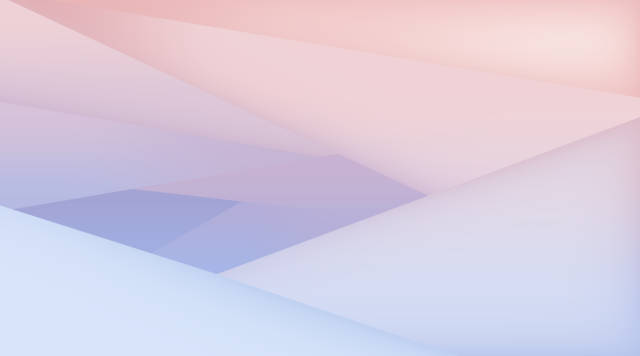
Give the GLSL for this background, as a WebGL 2 fragment shader.

```glsl
#version 300 es
precision highp float;
// Overlapping translucent paper sheets, fading from salmon pink down to pale blue.
uniform vec2 u_resolution;
out vec4 fragColor;

// Signed distance to the line a-b in canvas heights, positive above it (a lies left of b).
float lineDist(vec2 p, vec2 a, vec2 b) {
  vec2 aspect = vec2(u_resolution.x / u_resolution.y, 1.0);
  vec2 dir = normalize((b - a) * aspect);
  vec2 rel = (p - a) * aspect;
  return dir.x * rel.y - dir.y * rel.x;
}

// Antialiased coverage of the positive side.
float cover(float d) {
  float px = 0.8 / u_resolution.y;
  return smoothstep(-px, px, d);
}

// Soft shade that is strongest on the edge and fades with distance.
float shade(float d, float width) {
  return exp(-max(d, 0.0) / width);
}

void main() {
  vec2 p = gl_FragCoord.xy / u_resolution;

  float ribbon = lineDist(p, vec2(0.078, 1.0), vec2(1.0, 0.725));
  float diagonal = lineDist(p, vec2(0.013, 1.0), vec2(0.668, 0.451));
  float leftFold = lineDist(p, vec2(0.0, 0.714), vec2(0.501, 0.559));
  float valley = lineDist(p, vec2(0.023, 0.413), vec2(0.501, 0.559));
  float blueTop = lineDist(p, vec2(0.208, 0.469), vec2(0.378, 0.434));
  float crease = lineDist(p, vec2(0.237, 0.289), vec2(0.378, 0.434));
  float rightSheet = lineDist(p, vec2(0.339, 0.230), vec2(1.0, 0.671));
  float floorEdge = max(lineDist(p, vec2(0.0, 0.423), vec2(0.339, 0.230)),
                        lineDist(p, vec2(0.339, 0.230), vec2(0.716, 0.0)));

  // Left wedge, darkening towards its lower fold
  vec3 col = mix(vec3(0.87, 0.785, 0.85), vec3(0.93, 0.82, 0.84), smoothstep(0.68, 0.97, p.y));
  col = mix(col, vec3(0.80, 0.71, 0.81), 0.75 * shade(leftFold, 0.05));

  // Lilac layer under the fold
  vec3 lilac = mix(vec3(0.71, 0.73, 0.89), vec3(0.84, 0.76, 0.85), smoothstep(0.41, 0.70, p.y));
  lilac = mix(lilac, vec3(0.78, 0.71, 0.83), smoothstep(0.1, 0.45, p.x));
  col = mix(col, lilac, cover(-leftFold));

  // Mauve valley
  vec3 mauve = mix(vec3(0.71, 0.69, 0.85), vec3(0.78, 0.70, 0.82), smoothstep(0.33, 0.54, p.y));
  col = mix(col, mauve, cover(-valley));

  // Blue facets, split by a crease and dissolving to the right
  vec3 deepBlue = mix(vec3(0.63, 0.68, 0.88), vec3(0.64, 0.64, 0.83), smoothstep(0.28, 0.47, p.y));
  vec3 softBlue = mix(vec3(0.65, 0.71, 0.90), vec3(0.70, 0.68, 0.85), smoothstep(0.23, 0.43, p.y));
  vec3 facet = mix(deepBlue, softBlue, cover(-crease));
  float dissolve = 1.0 - smoothstep(0.36, 0.56, p.x);
  col = mix(col, facet, cover(-blueTop) * cover(-valley) * dissolve);

  // Broad pink sheet above the diagonal
  vec3 pink = mix(vec3(0.90, 0.83, 0.88), vec3(0.94, 0.825, 0.84), smoothstep(0.45, 0.75, p.y));
  pink = mix(pink, vec3(0.88, 0.66, 0.68), 1.0 - smoothstep(0.0, 0.36, p.x));
  vec3 diagonalShade = mix(vec3(0.78, 0.69, 0.81), vec3(0.88, 0.73, 0.76), smoothstep(0.48, 0.90, p.y));
  pink = mix(pink, diagonalShade, 0.65 * shade(diagonal, 0.05));
  col = mix(col, pink, cover(diagonal));

  // Salmon ribbon with a bright glow near its right end
  vec3 salmon = mix(vec3(0.88, 0.66, 0.67), vec3(0.95, 0.80, 0.80), smoothstep(0.06, 0.48, p.x));
  vec2 toGlow = (p - vec2(0.92, 0.88)) / vec2(0.30, 0.12);
  salmon = mix(salmon, vec3(0.97, 0.89, 0.88), exp(-dot(toGlow, toGlow)));
  salmon = mix(salmon, vec3(0.92, 0.75, 0.76), 0.4 * shade(ribbon, 0.04));
  salmon = mix(salmon, vec3(0.93, 0.73, 0.73), 0.5 * shade(1.0 - p.y, 0.04));
  salmon = mix(salmon, vec3(0.92, 0.72, 0.72), 0.7 * shade(1.0 - p.x, 0.03));
  col = mix(col, salmon, cover(ribbon));

  // Pale right sheet, pink above and blue below, with shaded borders
  vec3 pale = mix(vec3(0.835, 0.865, 0.955), vec3(0.89, 0.85, 0.90), smoothstep(0.12, 0.52, p.y));
  vec3 topShade = mix(vec3(0.78, 0.78, 0.90), vec3(0.86, 0.70, 0.75), smoothstep(0.25, 0.66, p.y));
  pale = mix(pale, topShade, 0.65 * shade(-rightSheet, 0.05));
  vec3 sideShade = mix(vec3(0.70, 0.75, 0.92), vec3(0.86, 0.72, 0.77), smoothstep(0.05, 0.62, p.y));
  pale = mix(pale, sideShade, 0.65 * shade(1.0 - p.x, 0.035));
  pale = mix(pale, vec3(0.70, 0.76, 0.92), 0.75 * shade(p.y, 0.06));
  col = mix(col, pale, cover(-rightSheet));

  // Light blue floor
  vec3 floorShade = mix(vec3(0.81, 0.86, 0.96), vec3(0.74, 0.81, 0.94), smoothstep(0.0, 0.45, p.x));
  vec3 ground = mix(vec3(0.845, 0.895, 0.98), floorShade, 0.95 * shade(-floorEdge, 0.07));
  col = mix(col, ground, cover(-floorEdge));

  fragColor = vec4(col, 1.0);
}
```
